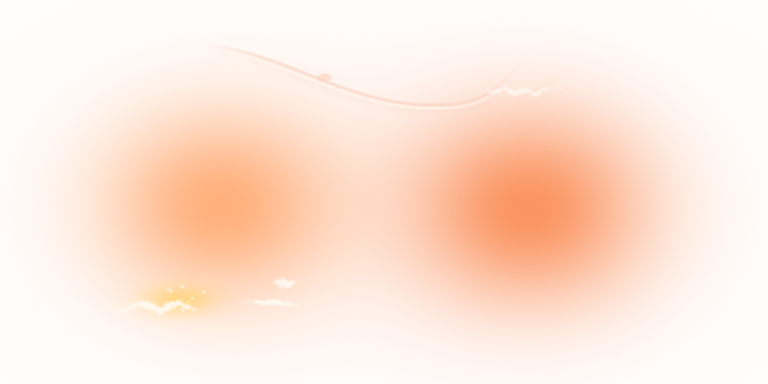
Give the GLSL for this background, as a Shadertoy shader.

```glsl
#define PAPER vec3(1.0, 0.997, 0.995)
#define APRICOT_INK vec3(0.0, 0.28, 0.47)
#define CORAL_INK vec3(0.015, 0.39, 0.58)
#define HALO_INK vec3(0.0, 0.035, 0.05)
#define GOLD vec3(1.0, 0.82, 0.42)
#define BLUSH vec3(0.985, 0.83, 0.76)
#define CREAM vec3(1.0, 0.985, 0.955)
#define SPARK_COUNT 14

float hash(vec2 p) {
    vec3 q = fract(p.xyx * 0.1031);
    q += dot(q, q.yzx + 33.33);
    return fract((q.x + q.y) * q.z);
}

float noise(vec2 p) {
    vec2 cell = floor(p), f = fract(p);
    f = f * f * (3.0 - 2.0 * f);
    float low = mix(hash(cell), hash(cell + vec2(1, 0)), f.x);
    float high = mix(hash(cell + vec2(0, 1)), hash(cell + 1.0), f.x);
    return mix(low, high, f.y);
}

float fbm(vec2 p) {
    float sum = 0.0, weight = 0.5;
    for (int i = 0; i < 4; i++) {
        sum += weight * noise(p);
        p = p * 2.03 + 17.0;
        weight *= 0.5;
    }
    return sum;
}

float glow(vec2 p, vec2 center, vec2 radius) {
    vec2 d = (p - center) / radius;
    return exp(-dot(d, d));
}

// Ragged, elongated cloud with its ends worn thin
float wisp(vec2 p, vec2 center, vec2 radius) {
    vec2 d = (p - center) / radius;
    float grain = fbm(p * vec2(45.0, 90.0));
    d.y += 2.4 * (fbm(vec2(p.x * 38.0, center.y * 50.0)) - 0.47);
    return smoothstep(0.25, 0.85, 1.0 - length(d) + 0.9 * (grain - 0.3));
}

// Height of the hanging ribbon: a slow left slope and a steep right rise
float ribbonHeight(float x) {
    float d = x - 1.12;
    float left = 0.08 * (1.0 - cos(d * 4.9));
    return 0.727 + (d < 0.0 ? left : 8.9 * d * d * d);
}

vec3 drawRibbon(vec3 color, vec2 p, float pixel) {
    float slope = (ribbonHeight(p.x + 0.002) - ribbonHeight(p.x - 0.002)) / 0.004;
    float d = (p.y - ribbonHeight(p.x)) / sqrt(1.0 + slope * slope);
    float ends = smoothstep(0.48, 0.75, p.x) * (1.0 - smoothstep(1.2, 1.38, p.x));

    // Translucent film below the crease, then the crease and its light rim
    float film = smoothstep(-0.04, 0.0, d) * (1.0 - smoothstep(0.0, 0.003 + pixel, d));
    float crease = 1.0 - smoothstep(0.001, 0.004 + pixel, abs(d));
    float rim = 1.0 - smoothstep(0.001, 0.004 + pixel, abs(d + 0.009));
    color = mix(color, BLUSH, 0.3 * film * ends);
    color = mix(color, BLUSH, 0.55 * crease * ends);
    color = mix(color, CREAM, 0.5 * rim * ends);

    // Small bead resting on the ribbon
    float bead = length((p - vec2(0.845, 0.798)) / vec2(0.02, 0.011));
    return mix(color, BLUSH, 0.65 * (1.0 - smoothstep(0.7, 1.1 + 40.0 * pixel, bead)));
}

// Tiny bright flecks scattered above the golden cloud
float sparks(vec2 p, float pixel) {
    float light = 0.0;
    for (int i = 0; i < SPARK_COUNT; i++) {
        vec2 seed = vec2(float(i) + 1.0, 7.0);
        vec2 scatter = vec2(hash(seed), hash(seed + 31.0)) - 0.5;
        vec2 center = vec2(0.46, 0.223) + scatter * vec2(0.2, 0.065);
        float radius = mix(0.002, 0.005, hash(seed + 63.0));
        float d = length(p - center);
        light = max(light, 1.0 - smoothstep(radius - pixel, radius + pixel, d));
    }
    return light;
}

void mainImage(out vec4 fragColor, in vec2 fragCoord) {
    // Two units wide, one unit high on a 2:1 canvas
    vec2 p = fragCoord / iResolution.xy * vec2(2.0, 1.0);
    float pixel = 1.0 / iResolution.y;

    // Large soft glows
    vec3 color = PAPER;
    color -= HALO_INK * glow(p, vec2(0.98, 0.46), vec2(0.8, 0.42));
    color -= APRICOT_INK * glow(p, vec2(0.57, 0.466), vec2(0.295, 0.24));
    color -= CORAL_INK * glow(p, vec2(1.38, 0.456), vec2(0.305, 0.25));

    color = drawRibbon(color, p, pixel);

    // Golden light and pale clouds
    color = mix(color, GOLD, 0.72 * glow(p, vec2(0.468, 0.22), vec2(0.09, 0.037)));
    float clouds = wisp(p, vec2(0.41, 0.2), vec2(0.15, 0.017));
    clouds = max(clouds, wisp(p, vec2(0.705, 0.212), vec2(0.085, 0.012)));
    clouds = max(clouds, wisp(p, vec2(0.742, 0.26), vec2(0.04, 0.016)));
    clouds = max(clouds, 0.8 * wisp(p, vec2(1.35, 0.762), vec2(0.13, 0.012)));
    clouds = max(clouds, 0.7 * sparks(p, pixel));
    color = mix(color, CREAM, 0.85 * clouds);

    // Fine dither against banding
    color += (hash(fragCoord) - 0.5) / 255.0;
    fragColor = vec4(clamp(color, 0.0, 1.0), 1.0);
}
```
